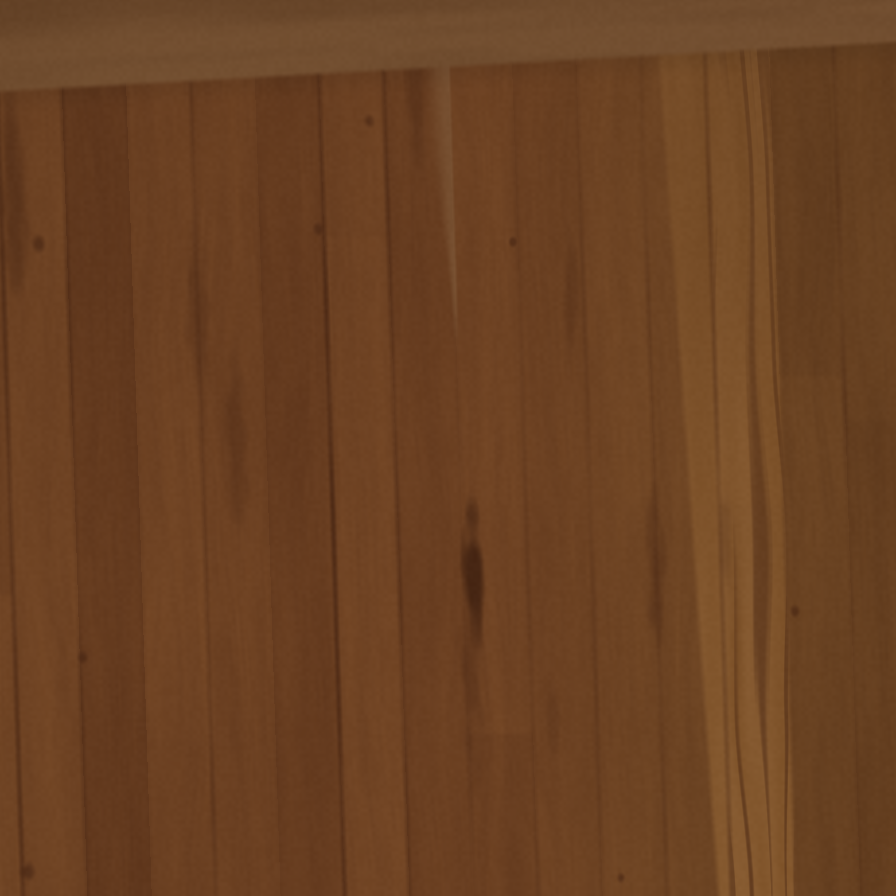
Write a Shadertoy shader that draws this texture.

```glsl
// Dim, softly lit oak floor: narrow leaning planks below a pale horizontal beam.
// Each plank gets a hashed tone and butt joint; stretched value noise makes the
// fibres, and loops scatter dark streaks and pin knots over the boards.

const float LEAN = 0.0315;          // sideways drift of the seams per unit height
const float PLANK_WIDTH = 0.0719;
const float PLANK_SHIFT = 0.355;
const float SEAM_WIDTH = 0.045;     // in plank widths
const float GOLD_PLANK = 11.0;
const float SLIVER_SEAM = 7.0;
const vec2 KNOT_CENTER = vec2(0.540, 0.362);
const vec2 KNOT_RADIUS = vec2(0.014, 0.085);
const float BEAM_LEFT = 0.898;
const float BEAM_RISE = 0.055;
const int STREAK_COUNT = 10;
const int PIN_COUNT = 8;

const vec3 DARK_OAK = vec3(0.383, 0.222, 0.115);
const vec3 LIGHT_OAK = vec3(0.450, 0.275, 0.145);
const vec3 GOLD_OAK = vec3(0.515, 0.345, 0.180);
const vec3 SAPWOOD = vec3(0.490, 0.345, 0.220);
const vec3 STAIN = vec3(0.270, 0.140, 0.070);
const vec3 BEAM_PALE = vec3(0.450, 0.310, 0.190);
const vec3 BEAM_DARK = vec3(0.375, 0.245, 0.140);

float hash(vec2 cell) {
    uvec2 k = uvec2(ivec2(floor(cell)) + 4096);
    uint h = k.x * 1597334677u ^ k.y * 3812015801u;
    h = (h ^ (h >> 16)) * 2246822519u;
    h = (h ^ (h >> 13)) * 3266489917u;
    return float((h ^ (h >> 16)) >> 8) / 16777216.0;
}

float noise(vec2 p) {
    vec2 i = floor(p), f = fract(p);
    f = f * f * (3.0 - 2.0 * f);
    return mix(mix(hash(i), hash(i + vec2(1, 0)), f.x),
               mix(hash(i + vec2(0, 1)), hash(i + vec2(1, 1)), f.x), f.y);
}

// Tone of one plank, which may change at a butt joint
float plankTone(float id, float y) {
    float joint = mix(0.15, 0.75, hash(vec2(id, 3)));
    float upper = hash(vec2(id, 5));
    float lower = hash(vec2(id, 9)) > 0.45 ? hash(vec2(id, 7)) : upper;
    return mix(lower, upper, smoothstep(-0.004, 0.004, y - joint));
}

// Soft elongated spot with a ragged outline
float spot(vec2 p, vec2 center, vec2 radius) {
    float ragged = noise(p * vec2(110.0, 35.0)) - 0.5;
    return 1.0 - smoothstep(0.2, 1.1, length((p - center) / radius) + 0.5 * ragged);
}

vec3 planks(vec2 uv) {
    vec2 p = vec2(uv.x + LEAN * uv.y, uv.y);
    float across = p.x / PLANK_WIDTH - PLANK_SHIFT;
    float id = floor(across);
    float wavy = across + 0.3 * noise(vec2(across * 1.5, p.y * 5.0));

    // Plank tone, fibres and broad mottling
    float fibre = noise(vec2(wavy * 5.0 + id * 17.0, p.y * 4.0)) - 0.5;
    float pores = noise(vec2(wavy * 17.0, p.y * 22.0)) - 0.5;
    float mottle = noise(uv * 6.0) - 0.5;
    float tone = 0.1 + 0.75 * plankTone(id, p.y) + 0.35 * fibre + 0.22 * pores + 0.25 * mottle;
    vec3 color = mix(DARK_OAK, LIGHT_OAK, clamp(tone, -0.25, 1.15));
    color += vec3(-0.004, 0.012, 0.002) * smoothstep(0.5, 0.9, uv.x);

    // Golden board with fine dark growth lines
    float goldEdge = GOLD_PLANK - mix(0.2, 0.75, p.y);
    float gold = smoothstep(goldEdge - 0.06, goldEdge + 0.06, across)
               * (1.0 - smoothstep(-0.06, 0.06, across - GOLD_PLANK - 1.0));
    float lines = smoothstep(0.52, 0.85, noise(vec2(wavy * 13.0, p.y * 3.0)));
    float lined = smoothstep(-0.05, 0.1, across - GOLD_PLANK) * mix(0.55, 0.3, p.y);
    color = mix(color, GOLD_OAK + 0.04 * fibre, gold * mix(0.95, 0.4, p.y));
    color = mix(color, STAIN, gold * lines * lined);

    // Uneven seams
    float seamId = floor(across + 0.5);
    float seamGap = abs(across - seamId);
    float seamDepth = 0.1 + 0.55 * pow(hash(vec2(seamId, 21)), 2.0);
    seamDepth *= 0.3 + noise(vec2(seamId * 7.0, p.y * 9.0));
    color = mix(color, STAIN, seamDepth * (1.0 - smoothstep(0.0, SEAM_WIDTH * 1.6, seamGap)));

    // Pale tapering sliver of sapwood
    float taper = 0.35 * smoothstep(0.62, 0.92, p.y);
    float sliver = smoothstep(-taper - 0.06, 0.0, across - SLIVER_SEAM)
                 * (1.0 - smoothstep(0.0, 0.06, across - SLIVER_SEAM));
    color = mix(color, SAPWOOD, 0.65 * sliver * smoothstep(0.60, 0.68, p.y));

    // Dark streaks, pin knots and the large knot
    for (int i = 0; i < STREAK_COUNT; i++) {
        float n = float(i);
        vec2 center = vec2(hash(vec2(n, 31)), hash(vec2(n, 32)));
        vec2 radius = vec2(0.006, 0.04) + vec2(0.012, 0.10) * hash(vec2(n, 33));
        color = mix(color, STAIN, spot(p, center, radius) * mix(0.15, 0.45, hash(vec2(n, 34))));
    }
    for (int i = 0; i < PIN_COUNT; i++) {
        float n = float(i);
        vec2 center = vec2(hash(vec2(n, 41)), hash(vec2(n, 42)));
        float radius = mix(0.005, 0.010, hash(vec2(n, 43)));
        color = mix(color, STAIN, 0.6 * spot(p, center, vec2(radius, radius * 1.3)));
    }
    color = mix(color, STAIN * 0.9, 0.85 * spot(p, KNOT_CENTER, KNOT_RADIUS));

    vec2 fromLight = uv - vec2(0.62, 0.35);
    return color * (1.03 - 0.10 * dot(fromLight, fromLight));
}

void mainImage(out vec4 fragColor, in vec2 fragCoord) {
    vec2 uv = fragCoord / iResolution.xy;
    float height = uv.y - BEAM_LEFT - BEAM_RISE * uv.x;

    // Floor, with a faint shadow under the beam
    vec3 color = planks(uv) * (1.0 - 0.06 * smoothstep(-0.03, 0.0, height));

    // Beam, darker and streakier toward the top
    float streak = noise(vec2(uv.x * 6.0, height * 75.0));
    float shade = 0.65 * smoothstep(0.025, 0.10, height) + 0.4 * (streak - 0.4);
    vec3 beam = mix(BEAM_PALE, BEAM_DARK, clamp(shade, 0.0, 1.0));
    color = mix(color, beam, smoothstep(-0.004, 0.004, height));

    // Soft sensor grain
    color += 0.014 * (noise(uv * 230.0) - 0.5);
    fragColor = vec4(color, 1.0);
}
```
